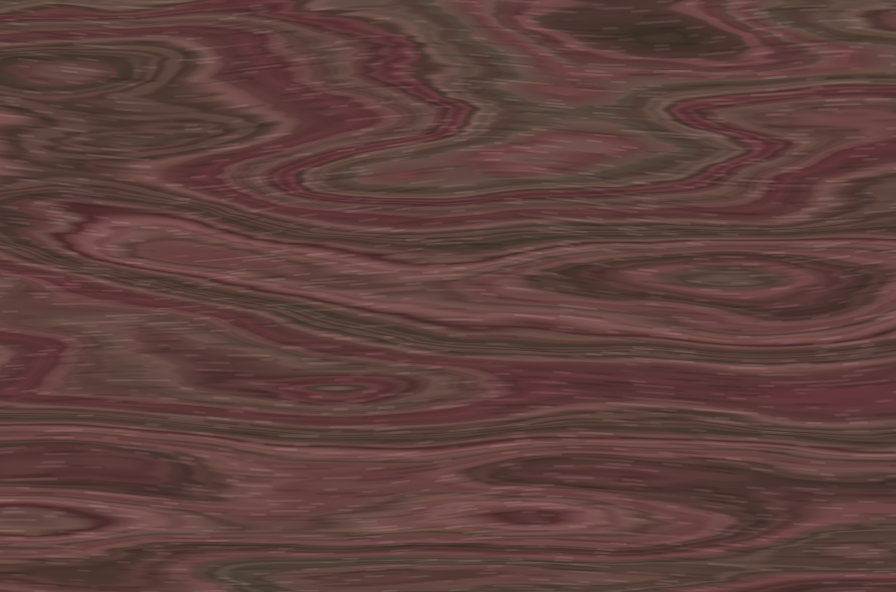
Give the GLSL for this texture, as a Shadertoy shader.

```glsl
// Dark reddish wood: a stretched smooth height field is cut into contour
// bands, which give long parallel rings, flames and closed eyes.
// Fine fibres ruffle the bands and short pale pores lie along the grain.

float hash(vec2 p) {
    vec3 q = fract(vec3(p.xyx) * 0.1031);
    q += dot(q, q.yzx + 33.33);
    return fract((q.x + q.y) * q.z);
}

vec2 fade(vec2 t) {
    return t * t * t * (t * (t * 6.0 - 15.0) + 10.0);
}

float valueNoise(vec2 p) {
    vec2 cell = floor(p);
    vec2 w = fade(p - cell);
    float low = mix(hash(cell), hash(cell + vec2(1, 0)), w.x);
    float high = mix(hash(cell + vec2(0, 1)), hash(cell + vec2(1, 1)), w.x);
    return mix(low, high, w.y);
}

float slope(vec2 cell, vec2 corner, vec2 offset) {
    float angle = 6.2832 * hash(cell + corner + 71.0);
    return dot(vec2(cos(angle), sin(angle)), offset - corner);
}

float gradientNoise(vec2 p) {
    vec2 cell = floor(p);
    vec2 f = p - cell;
    vec2 w = fade(f);
    float low = mix(slope(cell, vec2(0, 0), f), slope(cell, vec2(1, 0), f), w.x);
    float high = mix(slope(cell, vec2(0, 1), f), slope(cell, vec2(1, 1), f), w.x);
    return mix(low, high, w.y);
}

// Smooth height whose level lines are the growth rings
float ringHeight(vec2 p) {
    p.y += 0.03 * gradientNoise(p * vec2(1.6, 1.5) + 17.0);
    float height = gradientNoise(p * vec2(0.95, 5.4) + vec2(3.3, 8.6));
    height += 0.22 * gradientNoise(p * vec2(2.0, 11.0) + vec2(41.0, 23.0));
    height += 0.05 * gradientNoise(p * vec2(5.0, 24.0) + vec2(5.0, 61.0));
    return height + 1.1 * p.y;
}

// One set of bands, faded to its mean where it is finer than a pixel
float bands(float height, float frequency, float seed, float footprint) {
    float band = valueNoise(vec2(height * frequency + 100.0, seed));
    float visible = 1.0 - smoothstep(0.6, 1.4, footprint * frequency);
    return mix(0.5, band, visible);
}

// Thin dashes in rows, each row shifted at random along the grain
float pores(vec2 p, vec2 density, float threshold) {
    p *= density;
    float row = floor(p.y);
    float along = valueNoise(vec2(p.x + 57.0 * hash(vec2(row, 4.0)), row));
    float across = 1.0 - abs(2.0 * (p.y - row) - 1.0);
    return smoothstep(threshold, threshold + 0.2, along) * smoothstep(0.0, 0.8, across);
}

vec3 woodColour(float tone, float redness) {
    const vec3 darkWood = vec3(0.180, 0.110, 0.094);
    const vec3 paleWood = vec3(0.530, 0.385, 0.362);
    const vec3 redShift = vec3(0.043, -0.024, 0.006);
    return mix(darkWood, paleWood, tone) + redShift * (redness * 2.0 - 1.0);
}

void mainImage(out vec4 fragColor, in vec2 fragCoord) {
    vec2 p = fragCoord / iResolution.y;

    // Rings with a fibrous edge
    float height = ringHeight(p);
    float footprint = fwidth(height);
    vec2 grain = p + vec2(0.0, 0.05 * gradientNoise(p * vec2(1.8, 3.0) + 6.0));
    float fibre = valueNoise(grain * vec2(9.0, 140.0) + 9.0) - 0.5;
    height += 0.022 * fibre;

    // Broad, middle and fine bands
    float tone = 0.38 * bands(height, 11.0, 3.0, footprint)
               + 0.36 * bands(height, 27.0, 14.0, footprint)
               + 0.26 * bands(height, 62.0, 27.0, footprint);
    float redness = 0.50 * bands(height, 10.0, 38.0, footprint)
                  + 0.32 * bands(height, 33.0, 52.0, footprint)
                  + 0.18 * valueNoise(p * vec2(2.0, 5.0) + 30.0);
    redness = clamp(0.5 + 1.3 * (redness - 0.5), 0.0, 1.0);
    tone += 0.10 * fibre;
    vec3 colour = woodColour(tone, redness);

    // Pale mauve pores and faint dark ones
    float palePores = pores(grain + 2.0, vec2(26.0, 165.0), 0.68);
    float darkPores = pores(grain + 5.0, vec2(14.0, 150.0), 0.66);
    colour += vec3(0.062, 0.056, 0.062) * palePores;
    colour *= 1.0 - 0.11 * darkPores;

    fragColor = vec4(clamp(colour, 0.0, 1.0), 1.0);
}
```
